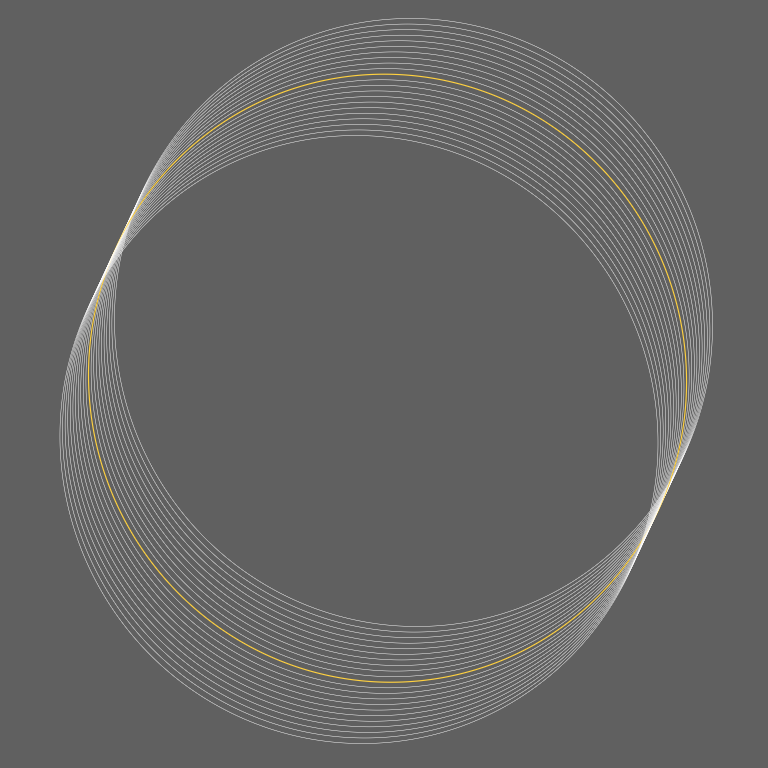
This background is drawn by a Shadertoy shader. Its source:

```glsl
// A ribbon of thin, slightly tilted ellipses on flat grey. Equal outlines slide
// along a straight path, so they bunch into two bright crossings at the sides.
// Each line is composited by its analytic pixel coverage; one line is golden.

const int RING_COUNT = 22;
const int GOLD_RING = 10;

const vec3 BACKGROUND = vec3(0.378);
const vec3 WHITE = vec3(1.0);
const vec3 GOLD = vec3(1.0, 0.82, 0.25);

const vec2 FIRST_CENTER = vec2(0.5384, 0.5801);
const vec2 LAST_CENTER = vec2(0.4674, 0.4277);
const vec2 RADII = vec2(0.3887, 0.3965);
const float TILT = 0.293;

const float WHITE_WIDTH = 0.0006;
const float GOLD_WIDTH = 0.0015;

// Express a point in axes turned counterclockwise by an angle.
vec2 toTiltedAxes(vec2 p, float angle) {
    float c = cos(angle), s = sin(angle);
    return vec2(c * p.x + s * p.y, c * p.y - s * p.x);
}

// First-order signed distance to an axis-aligned ellipse.
float ellipseDistance(vec2 p, vec2 radii) {
    float k = length(p / radii);
    float gradient = length(p / (radii * radii));
    return k * (k - 1.0) / max(gradient, 1e-4);
}

// Share of a pixel-wide interval covered by a line of the given width.
float lineCoverage(float dist, float width, float pixel) {
    float upper = min(dist + 0.5 * pixel, 0.5 * width);
    float lower = max(dist - 0.5 * pixel, -0.5 * width);
    return clamp((upper - lower) / pixel, 0.0, 1.0);
}

void mainImage(out vec4 fragColor, in vec2 fragCoord) {
    float canvas = min(iResolution.x, iResolution.y);
    float pixel = 1.0 / canvas;
    vec2 p = (fragCoord - 0.5 * iResolution.xy) / canvas + 0.5;

    // Layer the rings from first to last.
    vec3 color = BACKGROUND;
    for (int i = 0; i < RING_COUNT; i++) {
        float t = float(i) / float(RING_COUNT - 1);
        vec2 center = mix(FIRST_CENTER, LAST_CENTER, t);
        float dist = ellipseDistance(toTiltedAxes(p - center, TILT), RADII);

        bool isGold = i == GOLD_RING;
        float width = isGold ? GOLD_WIDTH : WHITE_WIDTH;
        vec3 ink = isGold ? GOLD : WHITE;
        color = mix(color, ink, lineCoverage(dist, width, pixel));
    }

    fragColor = vec4(color, 1.0);
}
```
